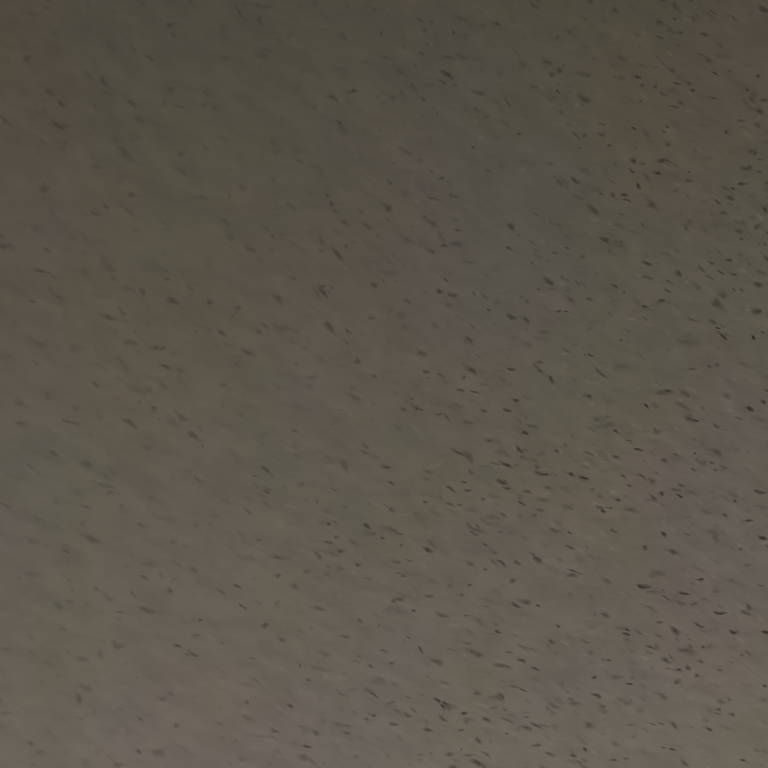
Write a three.js fragment shader that draws this texture.

```glsl
varying vec2 vUv;

float hash(vec2 p) {
  vec3 q = fract(p.xyx * vec3(0.1031, 0.1030, 0.0973));
  q += dot(q, q.yzx + 33.33);
  return fract((q.x + q.y) * q.z);
}

float noise(vec2 p) {
  vec2 i = floor(p), f = fract(p);
  f = f * f * (3.0 - 2.0 * f);
  return mix(mix(hash(i), hash(i + vec2(1.0, 0.0)), f.x),
             mix(hash(i + vec2(0.0, 1.0)), hash(i + 1.0), f.x), f.y);
}

float fbm(vec2 p) {
  float sum = 0.0, gain = 0.5;
  for (int i = 0; i < 4; i++) {
    sum += gain * noise(p);
    p = mat2(0.8, -0.6, 0.6, 0.8) * p * 2.03 + 17.3;
    gain *= 0.5;
  }
  return sum / 0.9375;
}

mat2 rotation(float a) {
  return mat2(cos(a), -sin(a), sin(a), cos(a));
}

// Scattered soft flecks: one jittered, ragged ellipse per cell
float flecks(vec2 p, float seed, float coverage, float core) {
  vec2 cell = floor(p);
  float ragged = 0.7 * (noise(p * vec2(4.0, 7.0) + seed) - 0.5);
  float mask = 0.0;
  for (int y = -1; y <= 1; y++) {
    for (int x = -1; x <= 1; x++) {
      vec2 id = cell + vec2(float(x), float(y));
      vec2 key = id + seed;
      vec2 d = p - id - vec2(hash(key), hash(key + 41.7));
      d = rotation((hash(key + 83.1) - 0.5) * 0.7) * d;
      vec2 size = vec2(mix(0.22, 0.6, hash(key + 12.9)),
                       mix(0.11, 0.23, hash(key + 67.3)));
      float shape = 1.0 - smoothstep(core, 1.15, length(d / size) + ragged);
      float strength = hash(key + 29.5);
      strength = mix(0.15, 1.0, strength * strength);
      mask = max(mask, shape * strength * step(hash(key + 54.2), coverage));
    }
  }
  return mask;
}

void main() {
  vec2 uv = vUv;

  // Grain runs down to the right, with a gentle wobble
  vec2 wobble = vec2(noise(uv * 60.0), noise(uv * 60.0 + 31.0)) - 0.5;
  vec2 grain = rotation(mix(-0.42, -0.6, uv.y)) * uv + 5.0;
  vec2 rough = grain + wobble * 0.007;

  // Light rises toward the bottom
  float light = 1.0 - uv.y + 0.06 * (uv.x - 0.5) + 0.06 * (fbm(uv * 3.0 + 4.0) - 0.5);
  vec3 color = mix(vec3(0.302, 0.284, 0.246), vec3(0.422, 0.394, 0.354), clamp(light, 0.0, 1.0));

  // Broad, faint olive, violet and brown stains
  float olive = smoothstep(0.42, 0.68, fbm(uv * 4.0 + 11.0));
  float violet = smoothstep(0.44, 0.70, fbm(uv * 4.5 + 37.0));
  float brown = smoothstep(0.46, 0.72, fbm(uv * 3.5 + 71.0));
  color += olive * vec3(-0.004, 0.001, -0.008);
  color += violet * vec3(-0.001, -0.002, 0.010);
  color += brown * vec3(0.008, -0.001, -0.001);

  // Soft streaks along the grain
  float crisp = smoothstep(0.15, 1.05, uv.x * 0.75 + (1.0 - uv.y) * 0.4);
  float streaks = fbm(rough * vec2(24.0, 62.0)) - 0.5;
  float fine = noise(rough * vec2(80.0, 170.0)) - 0.5;
  color *= 1.0 + 0.11 * streaks + 0.03 * fine * (0.4 + crisp);

  // Blurred marks on the left, small darker pits toward the lower right
  float patches = smoothstep(0.35, 0.65, fbm(uv * 10.0 + 53.0));
  float smudges = flecks(rough * 27.0, 3.0, 0.40, -0.3);
  float marks = flecks(rough * 39.0, 19.0, 0.22 + 0.30 * patches, -0.1);
  float pits = flecks(rough * 60.0, 47.0, 0.15 + 0.45 * patches * crisp, 0.0);
  color *= 1.0 - 0.13 * smudges;
  color *= 1.0 - marks * mix(0.20, 0.36, crisp);
  color *= 1.0 - pits * mix(0.07, 0.50, crisp);

  // Pale glints between the pits
  float glints = flecks(rough * 50.0 + 0.4, 91.0, 0.25, -0.1);
  color += glints * mix(0.010, 0.045, crisp) * vec3(1.0, 0.97, 0.94);

  gl_FragColor = vec4(color, 1.0);
}
```
